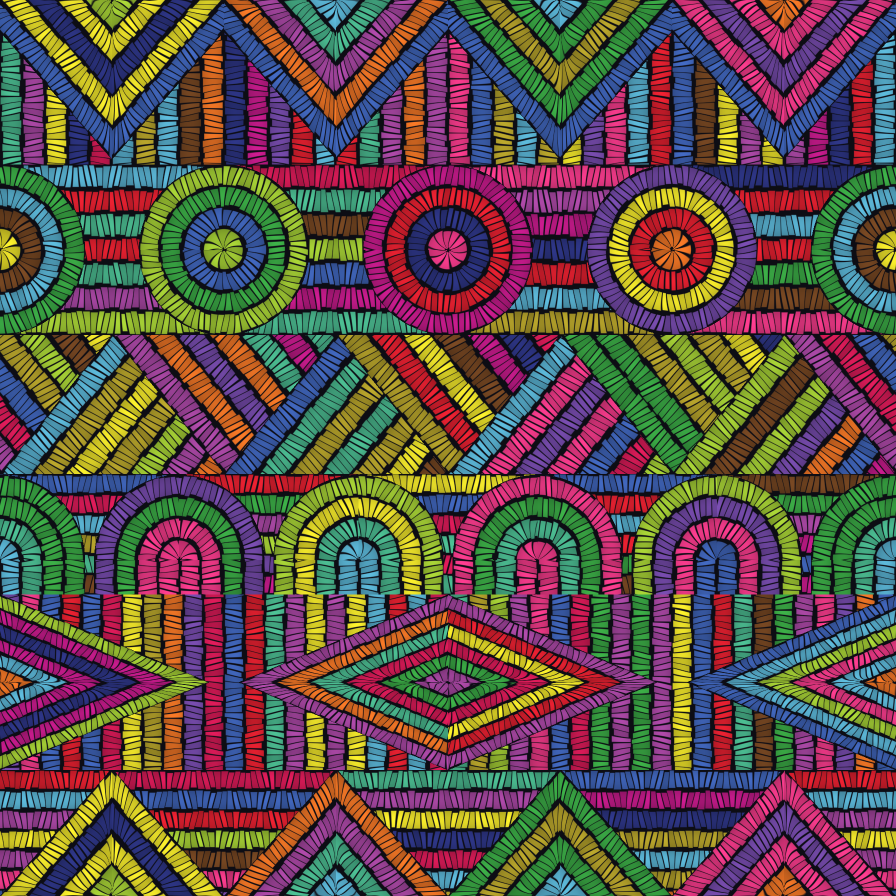
A Shadertoy shader for this pattern:

```glsl
// Embroidered folk bands: chevrons, rosettes, slanted stripes, arches and lozenges.
// Every band maps a point to a thread (hue, position along, position across, seed);
// one shared function then sews that thread as ragged stitches over a dark cloth.

const float SPAN = 8.0;      // canvas size in design units
const float PITCH = 0.054;   // distance between stitches
const float RADIUS = 0.76;   // rosettes and arches
const float TAU = 6.2831853;

const vec3 PALETTE[16] = vec3[16](
    vec3(.86, .12, .18), vec3(.82, .10, .33), vec3(.74, .10, .52), vec3(.92, .22, .52),
    vec3(.90, .44, .14), vec3(.91, .87, .16), vec3(.62, .78, .20), vec3(.22, .64, .26),
    vec3(.28, .70, .54), vec3(.34, .68, .80), vec3(.24, .38, .70), vec3(.17, .20, .50),
    vec3(.44, .28, .64), vec3(.64, .27, .62), vec3(.45, .27, .13), vec3(.68, .61, .16));

// Ring hues, from the centre outwards
const int CHEVRON[16] = int[16](6,5,11,5, 9,8,13,4, 9,7,15,7, 4,3,12,3);
const int ROSETTE[16] = int[16](5,14,9,7, 6,10,7,6, 3,11,0,2, 4,0,5,12);
const int ARCH[20] = int[20](9,8,7,7, 3,3,7,12, 9,8,5,6, 3,8,7,3, 10,3,12,6);
const int LOZENGE[24] = int[24](4,9,3,6,9,10, 4,9,2,11,2,6, 13,7,1,8,4,13, 13,7,1,5,0,13);
const int LEAD[8] = int[8](9,13,10,15,9,7,6,13);

float hash(vec2 p) {
    vec3 q = fract(vec3(p.xyx) * vec3(.1031, .1030, .0973));
    q += dot(q, q.yzx + 33.33);
    return fract((q.x + q.y) * q.z);
}

// Straight stripe; neighbouring ids never share a hue
vec4 stripe(float u, float cell, float along) {
    float id = floor(u);
    float hue = mod(id * 7.0 + cell * 5.0 + floor(4.0 * hash(vec2(id, cell + 3.0))), 16.0);
    return vec4(hue, along / PITCH, fract(u), id + 17.0 * cell);
}

// Diamond ring: stitches cross the edge and fan out at the corners
vec3 diamondRing(vec2 p, vec2 size, float rings) {
    vec2 a = abs(p), w = a / size;
    float d = max(w.x + w.y, 1e-4), k = floor(d * rings);
    float mid = (k + 0.5) / rings, len = length(size), q = w.y / d;
    float square = (dot(a, vec2(-size.x, size.y)) + mid * size.x * size.x) / len;
    float corner = pow(2.0 * q - 1.0, 2.0);
    float along = mix(square, q * len * mid, corner);
    return vec3(k, along / PITCH, fract(d * rings));
}

float quadrant(vec2 p) { return 50.0 * step(0.0, p.x) + 100.0 * step(0.0, p.y); }

vec4 chevrons(vec2 p) {
    float cell = floor(p.x / 2.0), gap = mod(floor((p.x - 1.0) / 2.0), 4.0);
    vec2 q = vec2(mod(p.x, 2.0) - 1.0, p.y);
    vec3 ring = diamondRing(q, vec2(1.0, 1.14), 4.0);
    float seed = ring.x + 7.0 * cell + quadrant(q);
    if (ring.x < 4.0) return vec4(CHEVRON[int(cell) * 4 + int(ring.x)], ring.yz, seed);
    if (p.y < 0.0) return stripe((p.y + 1.125) / 0.178, gap, mod(p.x - 1.0, 2.0));
    if (ring.x < 5.0) return vec4(10.0, ring.yz, seed);
    return stripe(p.x * 5.0, 1.0, p.y);
}

vec4 rosettes(vec2 p) {
    float cell = mod(floor(p.x / 2.0 + 0.5), 4.0), gap = floor(p.x / 2.0);
    vec2 q = vec2(mod(p.x + 1.0, 2.0) - 1.0, p.y);
    float r = length(q) / RADIUS * 4.0, k = floor(r);
    if (k > 3.0) return stripe((p.y / 1.52 + 0.5) * 7.0, gap + 5.0, mod(p.x, 2.0));
    float count = floor(TAU * (k + 0.5) * RADIUS / 4.0 / PITCH);
    float turn = atan(q.y, q.x) / TAU + 0.5;
    return vec4(ROSETTE[int(cell) * 4 + int(k)], turn * count, fract(r), k + 9.0 * cell);
}

// Alternating triangles, each striped parallel to its left side; v runs 0..1 downwards
vec4 slants(float x, float v) {
    float u = x - 1.0 + v, cell = mod(floor(u / 2.0), 4.0), left = mod(u, 2.0);
    float down = step(2.0 * v, left);
    float c = (left - 2.0 * v * down) / 0.285;
    float along = (left - v) * (2.0 * down - 1.0) * 0.627 + v * 1.24 * 0.778;
    vec4 t = stripe(c, cell * 2.0 + down + 11.0, along);
    if (c < 1.0) t.x = float(LEAD[int(cell * 2.0 + down)]);
    return t;
}

vec4 arches(vec2 p) {
    float cell = mod(floor(p.x / 1.6 + 0.5), 5.0), gap = floor(p.x / 1.6);
    vec2 q = vec2(mod(p.x + 0.8, 1.6) - 0.8, -p.y);
    float r = length(vec2(q.x, max(q.y, 0.0))) / RADIUS * 4.0, k = floor(r);
    if (k > 3.0) return stripe((p.y + 0.77) / 0.18, gap + 21.0, mod(p.x, 1.6));
    float along = q.y > 0.0 ? atan(q.y, abs(q.x)) * (k + 0.5) * RADIUS / 4.0 : q.y;
    return vec4(ARCH[int(cell) * 4 + int(k)], along / PITCH, fract(r), k + 9.0 * cell + quadrant(q));
}

vec4 lozenges(vec2 p) {
    float cell = mod(floor(p.x / 4.0 + 0.5), 2.0);
    vec2 q = vec2(mod(p.x + 2.0, 4.0) - 2.0, p.y);
    vec3 ring = diamondRing(q, vec2(1.87, 0.785), 6.0);
    if (ring.x > 5.0) return stripe(p.x * 5.5, 31.0, p.y);
    int start = (int(cell) * 2 + int(step(0.0, q.x))) * 6;
    return vec4(LOZENGE[start + int(ring.x)], ring.yz, ring.x + 9.0 * cell + quadrant(q));
}

// Ragged, slightly leaning stitches with dark cloth between them
vec3 sew(vec4 t, float px) {
    float a = t.y + (t.z - 0.5) * 0.9 * sin(t.y * 0.7 + t.w * 2.3);
    float id = floor(a), f = fract(a), h = hash(vec2(id + 200.0, t.w));
    float start = 0.02 + 0.13 * hash(vec2(id + 431.0, t.w));
    float end = 0.02 + 0.13 * hash(vec2(id + 677.0, t.w));
    float soft = 0.5 * px / PITCH;
    float body = smoothstep(-soft, soft, min(f, 1.0 - f) - 0.04 - 0.13 * h * h);
    float tips = smoothstep(-2.5 * px, 2.5 * px, min(t.z - start, 1.0 - t.z - end));
    float sheen = (0.82 + 0.26 * h) * (0.88 + 0.14 * sin(TAU * 0.5 * t.z));
    return mix(vec3(.05, .05, .08), PALETTE[int(t.x)] * sheen, body * tips);
}

vec4 threadAt(vec2 p) {
    if (p.y < 1.47) return chevrons(p);
    if (p.y < 2.99) return rosettes(p - vec2(0.0, 2.23));
    if (p.y < 4.23) return slants(p.x, (p.y - 2.99) / 1.24);
    if (p.y < 5.31) return arches(p - vec2(0.0, 5.0));
    if (p.y < 6.875) return lozenges(p - vec2(0.0, 6.0925));
    return chevrons(p - vec2(0.0, SPAN));
}

void mainImage(out vec4 fragColor, in vec2 fragCoord) {
    vec3 sum = vec3(0.0);
    for (int i = 0; i < 4; i++) {
        vec2 uv = (fragCoord + vec2(i & 1, i >> 1) * 0.5 - 0.25) / iResolution.xy;
        sum += sew(threadAt(vec2(uv.x, 1.0 - uv.y) * SPAN), SPAN / iResolution.y);
    }
    fragColor = vec4(sum / 4.0, 1.0);
}
```
